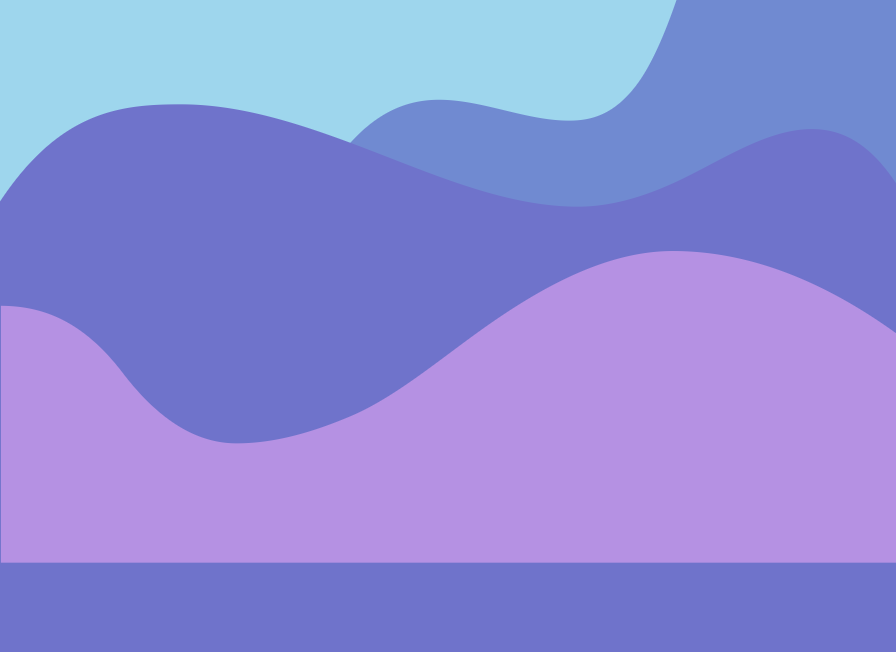
Write a Shadertoy shader that draws this background.

```glsl
const vec3 SKY    = vec3(0.62, 0.84, 0.93);
const vec3 BLUE   = vec3(0.44, 0.54, 0.82);
const vec3 INDIGO = vec3(0.435, 0.45, 0.795);
const vec3 LILAC  = vec3(0.71, 0.57, 0.89);

// Cubic Hermite segment; each knot holds position, height and slope
float hermite(float x, vec3 a, vec3 b) {
    float span = b.x - a.x;
    float t = (x - a.x) / span;
    float s = 1.0 - t;
    return a.y * (1.0 + 2.0 * t) * s * s + b.y * t * t * (3.0 - 2.0 * t)
         + span * t * s * (a.z * s - b.z * t);
}

// Height of a smooth crest line through seven knots
float crest(float x, vec3 knots[7]) {
    float height = knots[0].y;
    for (int i = 0; i < 6; i++) {
        if (x >= knots[i].x) height = hermite(x, knots[i], knots[i + 1]);
    }
    return height;
}

// Antialiased coverage of the region where d is positive
float coverage(float d) {
    float pixel = length(vec2(dFdx(d), dFdy(d)));
    return clamp(d / max(pixel, 1e-5) + 0.5, 0.0, 1.0);
}

void mainImage(out vec4 fragColor, in vec2 fragCoord) {
    vec2 uv = fragCoord / iResolution.xy;

    // Crest knots, from the far wave to the near one
    vec3 farKnots[7] = vec3[7](
        vec3(0.0, 0.3, 0.0), vec3(0.391, 0.781, 1.52), vec3(0.490, 0.847, 0.0),
        vec3(0.635, 0.815, 0.0), vec3(0.710, 0.869, 1.8), vec3(0.755, 1.0, 4.0),
        vec3(1.0, 2.0, 0.0));
    vec3 middleKnots[7] = vec3[7](
        vec3(0.0, 0.691, 2.07), vec3(0.202, 0.840, 0.0), vec3(0.391, 0.781, -0.511),
        vec3(0.645, 0.683, 0.0), vec3(0.768, 0.730, 0.69), vec3(0.906, 0.802, 0.0),
        vec3(1.0, 0.719, -2.07));
    vec3 nearKnots[7] = vec3[7](
        vec3(0.0, 0.531, 0.0), vec3(0.137, 0.428, -1.8), vec3(0.264, 0.320, 0.0),
        vec3(0.391, 0.3615, 0.58), vec3(0.534, 0.491, 0.99), vec3(0.751, 0.615, 0.0),
        vec3(1.0, 0.489, -0.99));

    // Sky and the two rear waves
    vec3 color = SKY;
    color = mix(color, BLUE, coverage(crest(uv.x, farKnots) - uv.y));
    color = mix(color, INDIGO, coverage(crest(uv.x, middleKnots) - uv.y));

    // Near wave, cut off by a flat base and a thin left margin
    float nearWave = coverage(crest(uv.x, nearKnots) - uv.y)
                   * coverage(uv.y - 0.137) * coverage(uv.x - 0.001);
    color = mix(color, LILAC, nearWave);

    fragColor = vec4(color, 1.0);
}
```
